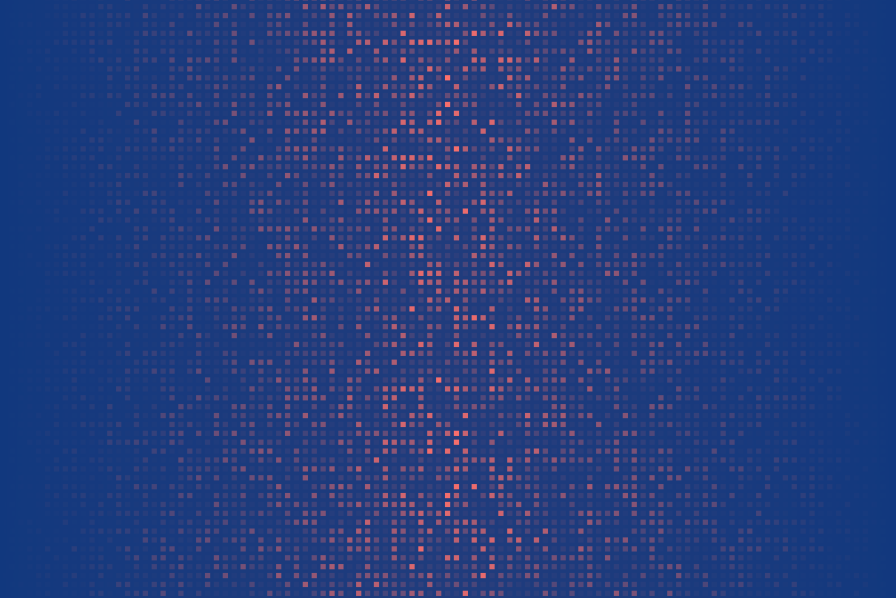
Write a Shadertoy shader that draws this background.

```glsl
#define COLUMNS 100.8
#define GRID_ORIGIN vec2(0.0035, 0.0052)
#define DOT_HALF 0.295
#define GLOW_CENTER 0.5
#define GLOW_FALLOFF 1.3
#define WAIST 0.16
#define CONTRAST 2.0
#define MIN_LEVEL 0.05
#define EDGE_BLUE vec3(0.065, 0.22, 0.495)
#define CORE_BLUE vec3(0.125, 0.235, 0.49)
#define CORAL vec3(1.0, 0.44, 0.42)

float hash(vec2 cell) {
    return fract(sin(dot(cell, vec2(12.9898, 78.233))) * 43758.5453);
}

// Antialiased coverage of a square centred on the origin
float squareMask(vec2 p, float halfSize, float pixel) {
    vec2 coverage = clamp((halfSize - abs(p)) / pixel + 0.5, 0.0, 1.0);
    return coverage.x * coverage.y;
}

// Vertical band of light, slightly narrower at mid height
float bandGlow(float x, float y) {
    float side = clamp(1.0 - 2.0 * abs(x - GLOW_CENTER), 0.0, 1.0);
    float waist = WAIST * (1.0 - 2.0 * abs(y - 0.5));
    return pow(side, GLOW_FALLOFF + waist);
}

void mainImage(out vec4 fragColor, in vec2 fragCoord) {
    vec2 p = fragCoord / iResolution.x;
    float heightRatio = iResolution.y / iResolution.x;

    // Grid of cells with one dot each
    vec2 grid = (p - GRID_ORIGIN) * COLUMNS + 0.5;
    vec2 cell = floor(grid);
    vec2 center = cell / COLUMNS + GRID_ORIGIN;
    float pixel = COLUMNS / iResolution.x;
    float mask = squareMask(grid - cell - 0.5, DOT_HALF, pixel);

    // Random brightness under the band envelope
    float level = mix(MIN_LEVEL, 1.0, pow(hash(cell), CONTRAST));
    level *= bandGlow(center.x, center.y / heightRatio);

    // Blue ground with coral dots
    float ground = bandGlow(p.x, p.y / heightRatio);
    vec3 color = mix(EDGE_BLUE, CORE_BLUE, sqrt(ground));
    color = mix(color, CORAL, mask * level);
    fragColor = vec4(color, 1.0);
}
```
